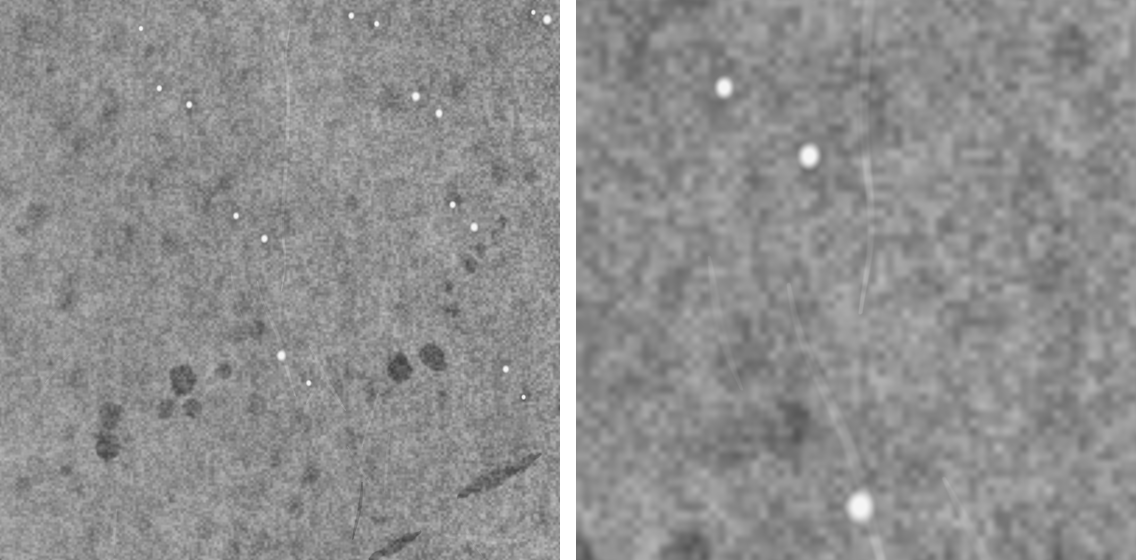
Left: the whole. Right: its middle third, enlarged.
Reproduce this texture procedurally as a three.js fragment shader.

```glsl
// Worn grey film-like surface: soft fine grain over faint mottling and vertical streaks,
// with cellular dark flecks, two bands of ragged dark spots, smears, scratches and bright
// specks. Value noise gives the grain, layered sines the broad shading.
varying vec2 vUv;

const float BASE_GREY = 0.568;
const float SPOT_GREY = 0.30;
const float SPECK_GREY = 0.96;
const float GRAIN_SCALE = 200.0;
const float GRAIN_AMOUNT = 0.25;
const float MOTTLE_AMOUNT = 0.06;
const float STREAK_AMOUNT = 0.045;
const float FLECK_SCALE = 21.0;
const float FLECK_AMOUNT = 0.13;
const float SCRATCH_AMOUNT = 0.07;
const int SPECK_COUNT = 17;
const int SCRATCH_COUNT = 9;

float hash(vec2 p) {
  vec3 q = fract(vec3(p.xyx) * 0.1031);
  q += dot(q, q.yzx + 33.33);
  return fract((q.x + q.y) * q.z);
}

vec2 hash2(vec2 p) { return vec2(hash(p), hash(p + 47.3)); }

// Smooth value noise, centred on zero
float noise(vec2 p) {
  vec2 i = floor(p), f = fract(p);
  f = f * f * (3.0 - 2.0 * f);
  float low = mix(hash(i), hash(i + vec2(1.0, 0.0)), f.x);
  float high = mix(hash(i + vec2(0.0, 1.0)), hash(i + 1.0), f.x);
  return mix(low, high, f.y) - 0.5;
}

// Cellular noise: one soft dark fleck of random strength per cell
float flecks(vec2 p) {
  vec2 cell = floor(p);
  float dark = 0.0;
  for (int y = -1; y <= 1; y++) {
    for (int x = -1; x <= 1; x++) {
      vec2 id = cell + vec2(float(x), float(y));
      vec2 d = (p - id - hash2(id)) * vec2(1.0, 0.75);
      float radius = mix(0.25, 0.6, hash(id + 9.1));
      float strength = pow(hash(id + 21.7), 3.0);
      dark = max(dark, strength * (1.0 - smoothstep(0.0, radius, length(d))));
    }
  }
  return dark;
}

// Soft line from a to b, thinning toward both ends
float stroke(vec2 p, vec2 a, vec2 b, float width) {
  vec2 ab = b - a;
  float t = clamp(dot(p - a, ab) / dot(ab, ab), 0.0, 1.0);
  float taper = width * (0.35 + 2.6 * t * (1.0 - t));
  return 1.0 - smoothstep(taper * 0.3, taper, length(p - a - ab * t));
}

// Ragged spots strewn along a band from a to b
float spots(vec2 p, vec2 a, vec2 b, float count, float seed) {
  float cover = 0.0;
  for (int i = 0; i < 10; i++) {
    float n = float(i);
    if (n >= count) break;
    vec2 jitter = hash2(vec2(n * 3.7, seed)) - 0.5;
    vec2 centre = mix(a, b, n / (count - 1.0)) + jitter * vec2(0.12, 0.10);
    float size = hash(vec2(n * 5.3, seed + 8.0));
    float radius = mix(0.008, 0.024, size * size);
    float d = length((p - centre) * vec2(1.0, 0.85));
    float edge = 0.005;
    float spot = 1.0 - smoothstep(radius - edge, radius + edge, d);
    cover = max(cover, spot * mix(0.6, 1.0, size));
  }
  return cover;
}

void main() {
  vec2 p = vUv;
  vec2 ragged = p + 0.009 * vec2(noise(p * 95.0), noise(p * 95.0 + 31.0));
  vec2 wavy = p + 0.003 * sin(p.yx * 31.0 + 1.5 * sin(p.yx * 13.0));

  // Broad shading, mottling and vertical streaks
  float grey = BASE_GREY + 0.008 * sin(p.x * 7.0 + 2.0 * sin(p.y * 4.0)) + 0.006 * sin(p.y * 9.0 - p.x * 5.0);
  grey += 0.04 * exp(-dot((p - vec2(0.56, 0.8)) * vec2(13.0, 7.0), (p - vec2(0.56, 0.8)) * vec2(13.0, 7.0)));
  grey += MOTTLE_AMOUNT * (noise(p * 32.0) + 0.7 * noise(p * 9.0 + 5.0));
  grey += STREAK_AMOUNT * noise(p * vec2(95.0, 11.0));
  grey -= FLECK_AMOUNT * flecks(ragged * FLECK_SCALE);

  // Faint light scratches, mostly upright
  float scratch = stroke(wavy, vec2(0.505, 0.48), vec2(0.515, 0.96), 0.005);
  scratch = max(scratch, stroke(wavy, vec2(0.46, 0.5), vec2(0.53, 0.29), 0.005));
  scratch = max(scratch, stroke(wavy, vec2(0.55, 0.38), vec2(0.62, 0.27), 0.005));
  scratch = max(scratch, stroke(wavy, vec2(0.80, 0.04), vec2(0.94, 0.035), 0.009));
  for (int i = 0; i < SCRATCH_COUNT; i++) {
    vec2 start = hash2(vec2(float(i) * 2.9, 63.0)) * vec2(0.9, 0.6);
    vec2 reach = vec2(0.04 * sin(float(i) * 2.4), 0.08 + 0.03 * sin(float(i) * 5.0));
    scratch = max(scratch, 0.6 * stroke(wavy, start, start + reach, 0.004));
  }
  grey += SCRATCH_AMOUNT * scratch * (0.9 + noise(p * 45.0));

  // Dark spots and slanting smears
  float dark = spots(ragged, vec2(0.71, 0.31), vec2(0.90, 0.58), 10.0, 4.0);
  dark = max(dark, 0.8 * spots(ragged, vec2(0.10, 0.18), vec2(0.40, 0.36), 7.0, 17.0));
  dark = max(dark, 0.75 * stroke(ragged, vec2(0.82, 0.115), vec2(0.96, 0.185), 0.02));
  dark = max(dark, 0.75 * stroke(ragged, vec2(0.66, 0.0), vec2(0.75, 0.05), 0.014));
  dark = max(dark, 0.6 * stroke(wavy, vec2(0.633, 0.04), vec2(0.645, 0.14), 0.005));
  grey = mix(grey, SPOT_GREY, 0.85 * dark);

  // Fine grain, a little stronger to the right
  mat2 turn = mat2(0.8, 0.6, -0.6, 0.8);
  float grain = 0.6 * noise(p * GRAIN_SCALE) + 0.4 * noise(turn * p * GRAIN_SCALE * 0.62);
  grey += GRAIN_AMOUNT * grain * mix(0.9, 1.15, p.x);

  // Bright specks with faint dark halos, denser to the upper right
  for (int i = 0; i < SPECK_COUNT; i++) {
    float n = float(i);
    vec2 spread = vec2(fract(n * 0.618 + 0.1), fract(n * 0.755 + 0.07));
    vec2 centre = 0.99 - vec2(0.75, 0.85) * pow(spread, vec2(1.3, 1.6));
    float radius = mix(0.005, 0.011, hash(vec2(n, 71.0)));
    float d = length((p - centre) * vec2(1.0, 0.85));
    grey -= 0.07 * hash(vec2(n, 12.0)) * (1.0 - smoothstep(0.0, 0.03, d));
    grey = mix(grey, SPECK_GREY, 1.0 - smoothstep(radius * 0.3, radius, d));
  }

  gl_FragColor = vec4(vec3(clamp(grey, 0.0, 1.0)), 1.0);
}
```
